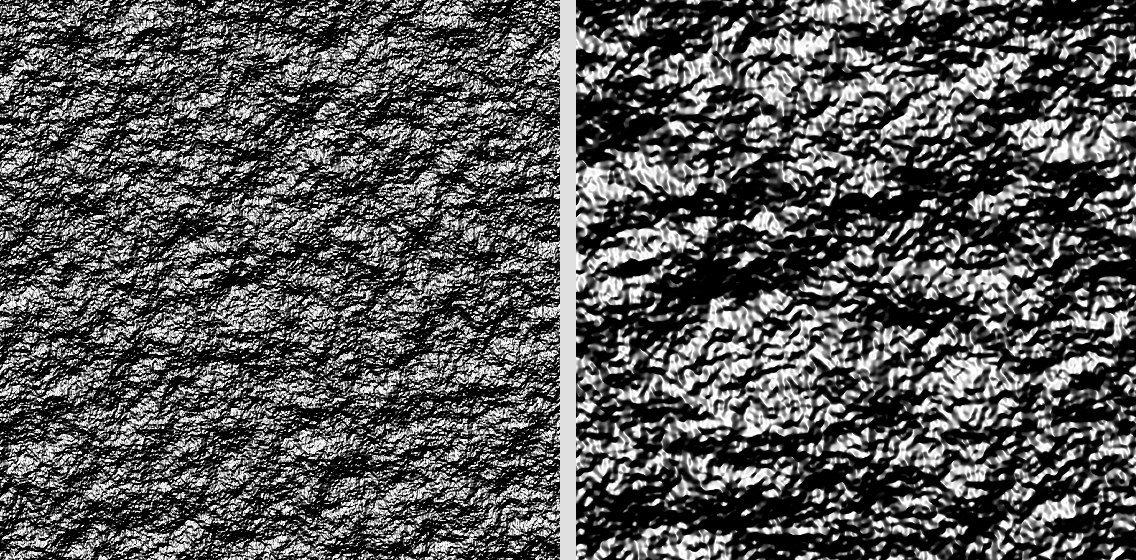
Left: the whole. Right: its middle third, enlarged.
Reproduce this texture procedurally as a Shadertoy shader.

```glsl
// Rough black and white rock relief, lit by a low lamp from the upper left.

const float TAU = 6.2831853;

const float BASE_CELLS = 11.3;      // largest bumps across the canvas
const int OCTAVES = 5;
const float LACUNARITY = 2.1;       // cell count ratio between octaves
const float ROUGHNESS = 1.28;       // steepness ratio between octaves
const float SAMPLE_STEP = 0.5 / 512.0;
const float RELIEF = 0.6;           // steepness of the largest bumps
const float CROSS_RELIEF = 1.4;     // extra steepness across the light
const float LIGHT_AZIMUTH = 1.88;   // radians, counterclockwise from the right
const float LIGHT_ELEVATION = 0.63; // radians above the surface
const float TONE_GAMMA = 1.35;
const float TONE_GAIN = 1.07;

// Integer hash of a lattice cell, from 0 to 1
float hashCell(ivec2 cell, int seed) {
    uint h = uint(cell.x) * 1597334677u ^ uint(cell.y) * 3812015801u ^ uint(seed) * 2654435769u;
    h = (h ^ (h >> 16)) * 2246822519u;
    h = (h ^ (h >> 13)) * 3266489917u;
    h ^= h >> 16;
    return float(h >> 8) / 16777216.0;
}

// Contribution of one lattice corner: random unit gradient times offset
float cornerRamp(ivec2 cell, vec2 offset, int seed) {
    float angle = TAU * hashCell(cell, seed);
    return dot(vec2(cos(angle), sin(angle)), offset);
}

float gradientNoise(vec2 p, int seed) {
    ivec2 cell = ivec2(floor(p));
    vec2 f = fract(p);
    vec2 w = f * f * f * (f * (f * 6.0 - 15.0) + 10.0);
    float a = cornerRamp(cell, f, seed);
    float b = cornerRamp(cell + ivec2(1, 0), f - vec2(1.0, 0.0), seed);
    float c = cornerRamp(cell + ivec2(0, 1), f - vec2(0.0, 1.0), seed);
    float d = cornerRamp(cell + ivec2(1, 1), f - vec2(1.0, 1.0), seed);
    return mix(mix(a, b, w.x), mix(c, d, w.x), w.y);
}

// Fractal height: finer octaves are steeper by the roughness
float rockHeight(vec2 p, float baseCells, float roughness) {
    float height = 0.0;
    float cells = baseCells;
    float steepness = 1.0;
    for (int i = 0; i < OCTAVES; i++) {
        height += steepness * gradientNoise(p * cells, i + 1) / cells;
        cells *= LACUNARITY;
        steepness *= roughness;
    }
    return height;
}

// Surface slope by central differences
vec2 rockSlope(vec2 p, float baseCells, float roughness, float stepSize) {
    vec2 dx = vec2(stepSize, 0.0);
    vec2 dy = dx.yx;
    float east = rockHeight(p + dx, baseCells, roughness);
    float west = rockHeight(p - dx, baseCells, roughness);
    float north = rockHeight(p + dy, baseCells, roughness);
    float south = rockHeight(p - dy, baseCells, roughness);
    return vec2(east - west, north - south) / (2.0 * stepSize);
}

// Diffuse light on a slope, split along and across the light direction
float diffuseLight(vec2 slope, float azimuth, float elevation) {
    vec2 toLight = vec2(cos(azimuth), sin(azimuth));
    float along = -dot(slope, toLight);
    float across = CROSS_RELIEF * dot(slope, vec2(-toLight.y, toLight.x));
    float lit = sin(elevation) + cos(elevation) * along;
    return clamp(lit * inversesqrt(1.0 + along * along + across * across), 0.0, 1.0);
}

void mainImage(out vec4 fragColor, in vec2 fragCoord) {
    vec2 p = fragCoord / iResolution.y;
    vec2 slope = RELIEF * rockSlope(p, BASE_CELLS, ROUGHNESS, SAMPLE_STEP);
    float light = diffuseLight(slope, LIGHT_AZIMUTH, LIGHT_ELEVATION);
    float tone = min(TONE_GAIN * pow(light, TONE_GAMMA), 1.0);
    fragColor = vec4(vec3(tone), 1.0);
}
```
